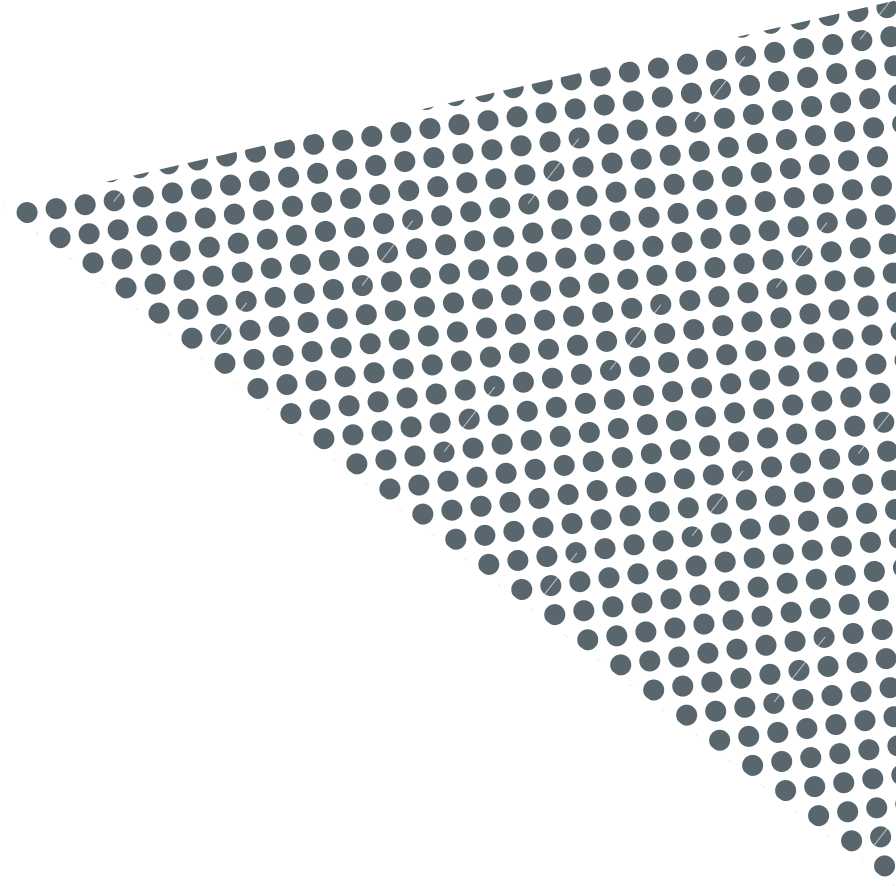
A WebGL 1 fragment shader for this pattern:

```glsl
precision highp float;
// Tilted grid of slate dots cut to a wedge, with sparse thin diagonal scratches.

uniform vec2 u_resolution;

vec2 rotate(vec2 p, float angle) {
  float c = cos(angle), s = sin(angle);
  return vec2(c * p.x - s * p.y, s * p.x + c * p.y);
}

// Offset from the nearest point of the unit grid
vec2 nearestCell(vec2 p) {
  return p - floor(p + 0.5);
}

// Distance to a segment through the origin, ending at +h and -h
float segmentDistance(vec2 p, vec2 h) {
  return length(p - h * clamp(dot(p, h) / dot(h, h), -1.0, 1.0));
}

// Antialiased coverage of a signed distance, negative inside
float coverage(float d, float pixel) {
  return clamp(0.5 - d / pixel, 0.0, 1.0);
}

void main() {
  // One unit is the dot pitch; y runs down from the top left corner
  float pixel = 30.56 / u_resolution.x;
  vec2 p = vec2(gl_FragCoord.x, u_resolution.y - gl_FragCoord.y) * pixel;

  // Dots
  vec2 grid = rotate(p - vec2(0.923, 7.25), 0.1343);
  float ink = coverage(length(nearestCell(grid)) - 0.358, pixel);

  // Wedge: the upper edge slices dots, the lower one follows the grid diagonal
  float upperEdge = (7.03 - 0.2296 * p.x - p.y) / 1.026;
  float lowerEdge = (grid.y - grid.x - 0.49) * 0.7071;
  ink *= coverage(upperEdge, pixel) * coverage(lowerEdge, pixel);

  // Scratches on a wider, steeper grid
  vec2 cell = nearestCell(rotate(p - vec2(13.211, 8.635), 0.459) / 6.319) * 6.319;
  float scratch = segmentDistance(cell, vec2(1.25, -0.60)) - 0.016;
  ink *= 1.0 - 0.65 * coverage(scratch, pixel);

  gl_FragColor = vec4(mix(vec3(1.0), vec3(0.35, 0.40, 0.43), ink), 1.0);
}
```
